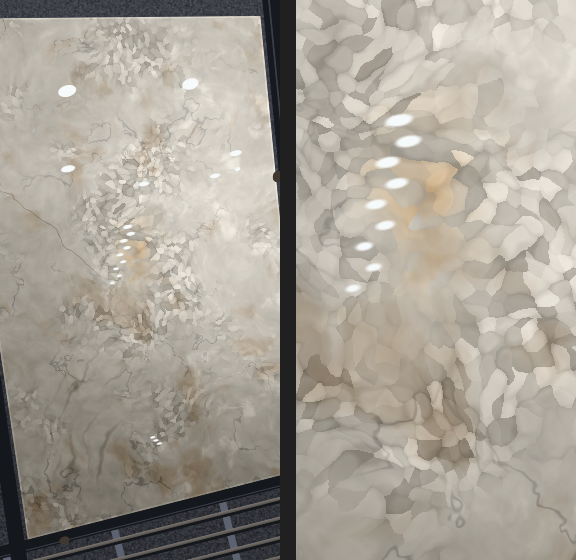
Left: the whole. Right: its middle third, enlarged.
Write a WebGL 1 fragment shader that draws this texture.

```glsl
precision highp float;
// A polished beige marble slab with lamp reflections, held in a dark metal frame over grey carpet.
uniform vec2 u_resolution;

vec2 hash2(vec2 p) {
  p = vec2(dot(p, vec2(127.1, 311.7)), dot(p, vec2(269.5, 183.3)));
  return fract(sin(p) * 43758.55);
}

float corner(vec2 cell, vec2 offset) {
  return dot(hash2(cell) * 2.0 - 1.0, offset);
}

float gradientNoise(vec2 p) {
  vec2 i = floor(p), f = fract(p), e = vec2(1.0, 0.0);
  vec2 u = f * f * f * (f * (f * 6.0 - 15.0) + 10.0);
  return mix(mix(corner(i, f), corner(i + e, f - e), u.x),
             mix(corner(i + e.yx, f - e.yx), corner(i + 1.0, f - 1.0), u.x), u.y);
}

float fbm(vec2 p) {
  float sum = 0.0, amp = 0.6;
  for (int i = 0; i < 5; i++) {
    sum += amp * gradientNoise(p);
    p = mat2(1.6, 1.2, -1.2, 1.6) * p + 5.3;
    amp *= 0.55;
  }
  return sum;
}

// Random tone of the nearest pebble, with its distance.
vec2 pebbles(vec2 p) {
  vec2 best = vec2(0.0, 9.0);
  for (int y = -1; y <= 1; y++)
    for (int x = -1; x <= 1; x++) {
      vec2 cell = floor(p) + vec2(float(x), float(y));
      float d = length(cell + hash2(cell) - p);
      if (d < best.y) best = vec2(hash2(cell + 17.0).x, d);
    }
  return best;
}

// Signed distance to the line a-b, positive on its left.
float edge(vec2 p, vec2 a, vec2 b) {
  vec2 d = normalize(b - a);
  return d.x * (p.y - a.y) - d.y * (p.x - a.x);
}

float spot(vec2 p, vec2 centre, vec2 size) {
  vec2 d = (p - centre) / size;
  return exp(-dot(d, d));
}

float line(float d, float halfWidth) {
  return 1.0 - smoothstep(halfWidth - 0.002, halfWidth + 0.002, abs(d));
}

float lamp(vec2 p, vec2 centre, vec2 size) {
  vec2 d = p - centre;
  d.y -= 0.16 * d.x;
  return 1.0 - smoothstep(-0.002, 0.002, (length(d / size) - 1.0) * size.y);
}

float lamps(vec2 p) {
  float m = lamp(p, vec2(0.24, 1.675), vec2(0.032, 0.021));
  m += lamp(p, vec2(0.68, 1.70), vec2(0.029, 0.020));
  m += lamp(p, vec2(0.243, 1.397), vec2(0.025, 0.012));
  m += lamp(p, vec2(0.514, 1.343), vec2(0.018, 0.008));
  m += lamp(p, vec2(0.842, 1.453), vec2(0.021, 0.010));
  m += lamp(p, vec2(0.768, 1.372), vec2(0.018, 0.008));
  m += lamp(p, vec2(0.849, 1.396), vec2(0.009, 0.007));
  for (int i = 0; i < 9; i++) {
    float t = float(i) / 8.0;
    vec2 c = mix(vec2(0.465, 1.19), vec2(0.41, 0.99), t);
    c.x += 0.018 * (mod(float(i), 2.0) - 0.5);
    m += lamp(p, c, mix(vec2(0.016, 0.007), vec2(0.008, 0.004), t));
  }
  for (int i = 0; i < 3; i++)
    m += lamp(p, vec2(0.545, 0.438) + float(i) * vec2(0.012, -0.011), vec2(0.009, 0.004));
  return min(m, 1.0);
}

vec3 marble(vec2 p) {
  vec2 q = p + 0.13 * vec2(fbm(p * 3.0), fbm(p * 3.0 + 7.0));
  float cloud = fbm(q * 4.0 + 2.0), fine = fbm(q * 22.0);
  float tone = mix(0.48, 0.72, smoothstep(0.3, 1.1, p.y + 0.12 * p.x));
  tone += 0.13 * spot(p, vec2(0.76, 1.3), vec2(0.4, 0.6));
  tone -= 0.09 * spot(p, vec2(0.05, 1.0), vec2(0.4, 0.3));
  tone += 0.10 * cloud + 0.09 * fine;
  vec3 col = tone + vec3(0.008, -0.012, -0.052);
  // Brown clouds and pale crusts
  col -= vec3(0.05, 0.085, 0.12) * smoothstep(0.02, 0.32, fbm(q * 5.0 + 31.0));
  col += 0.09 * smoothstep(0.05, 0.3, fbm(q * 9.0 + 12.0)) * smoothstep(0.2, 0.8, p.x);
  // Gritty breccia, rusty beside the row of small lamps
  vec2 stone = pebbles((q + 0.01 * fine) * 52.0);
  float grit = smoothstep(0.0, 0.4, fbm(p * 4.0 + 9.0) + 0.3 * spot(p, vec2(0.5, 1.3), vec2(0.18, 0.9)));
  col += grit * (0.26 * (stone.x - 0.5) - 0.08 * smoothstep(0.4, 0.8, stone.y));
  float rust = spot(q, vec2(0.49, 1.08), vec2(0.045, 0.1));
  col -= rust * stone.x * vec3(0.04, 0.13, 0.24);
  // Fine grey veins, one long crack and slanting streaks
  float vein = 1.0 - smoothstep(0.0, 0.022, abs(fbm(q * 4.5 + 40.0)));
  col -= 0.12 * vein * smoothstep(-0.1, 0.25, gradientNoise(p * 5.0)) * vec3(1.0, 0.95, 0.85);
  float crack = edge(q, vec2(0.0, 1.34), vec2(0.4, 0.98));
  col -= 0.13 * line(crack, 0.002) * (1.0 - smoothstep(0.3, 0.42, p.x));
  vec2 slant = mat2(0.9, 0.42, -0.42, 0.9) * q;
  float streak = gradientNoise(slant * vec2(34.0, 4.0));
  col -= 0.2 * smoothstep(0.08, 0.5, streak) * spot(p, vec2(0.31, 0.48), vec2(0.17, 0.24));
  return col;
}

void main() {
  vec2 p = gl_FragCoord.xy / u_resolution.x;
  p.y *= 2.0 * u_resolution.x / u_resolution.y;
  vec2 foot = vec2(0.099, 0.073), lowRight = vec2(1.0, 0.302), topRight = vec2(0.93, 1.943);
  float bottom = edge(p, foot, lowRight), left = edge(p, vec2(0.0, 0.75), foot);
  float right = edge(p, vec2(1.0, 1.22), topRight), top = edge(p, topRight, vec2(0.0, 1.935));
  vec3 iron = vec3(0.08, 0.09, 0.11), steel = vec3(0.33, 0.35, 0.40);

  // Carpet, with straps and rods below the slab
  float pile = gradientNoise(p * 130.0) + 0.6 * gradientNoise(p * 65.0);
  vec3 col = vec3(0.23, 0.24, 0.27) * mix(0.82, 1.05, step(1.0, p.y)) + 0.13 * pile;
  float along = dot(p - foot, normalize(lowRight - foot));
  float under = 1.0 - smoothstep(-0.045, -0.04, bottom);
  float strap = (fract((along - 0.309) / 0.398 + 0.5) - 0.5) * 0.398;
  col = mix(col, steel * 1.1, under * line(strap, 0.013));
  float rod = (fract((-bottom - 0.08) / 0.068 + 0.5) - 0.5) * 0.068;
  col = mix(col, iron, under * line(rod - 0.009, 0.007));
  col = mix(col, vec3(0.40, 0.38, 0.36) - 14.0 * rod, under * line(rod, 0.006));

  // Frame bars with a lit bevel
  col = mix(col, iron, line(bottom + 0.021, 0.022));
  col = mix(col, steel * 0.65, line(bottom + 0.036, 0.002));
  col = mix(col, iron, line(left + 0.04, 0.028));
  col = mix(col, iron * 1.1, 1.0 - smoothstep(-0.014, -0.01, right));
  col = mix(col, steel * 0.7, line(right + 0.036, 0.003));

  // Slab, reflections, pale rim and clamps
  float inside = min(min(bottom, left), min(right, top));
  vec3 slab = mix(marble(p), vec3(0.97, 0.98, 0.98), lamps(p));
  slab += 0.08 * line(inside - 0.003, 0.003);
  col = mix(col, slab, smoothstep(-0.002, 0.002, inside));
  float clamps = lamp(p, vec2(0.23, 0.07), vec2(0.018, 0.014)) + lamp(p, vec2(0.99, 1.37), vec2(0.016, 0.02));
  col = mix(col, vec3(0.25, 0.22, 0.18), clamps);
  gl_FragColor = vec4(clamp(col, 0.0, 1.0), 1.0);
}
```
